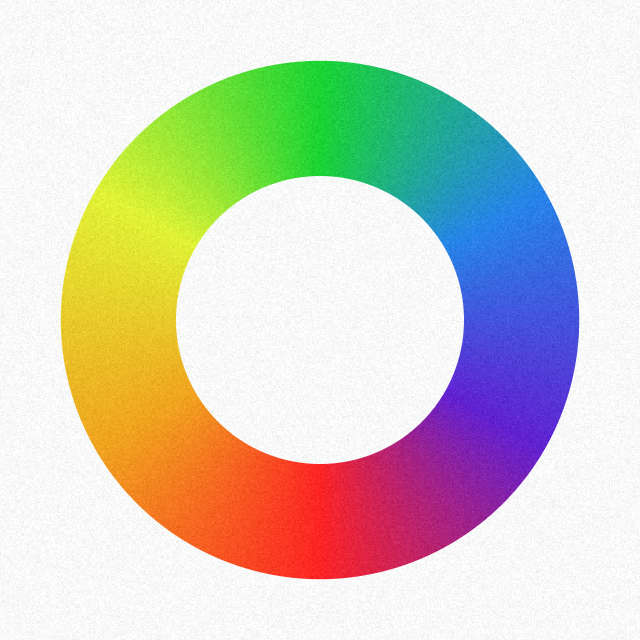
Give the GLSL for this background, as a Shadertoy shader.

```glsl
// Draws a grainy six-colour wheel as a thick ring on pale paper.

const float TAU = 6.2831853;
const float INNER_RADIUS = 0.225;
const float OUTER_RADIUS = 0.405;
const float GRAIN_CELLS = 512.0;   // grain cells across the canvas
const float GRAIN_STRENGTH = 0.09; // peak to peak
const vec3 PAPER = vec3(0.975, 0.977, 0.977);

// Ring colours, counter-clockwise from 30 degrees in steps of 60
const int STOP_COUNT = 6;
const float FIRST_STOP = 1.0 / 12.0; // in turns
const vec3 STOPS[STOP_COUNT] = vec3[STOP_COUNT](
    vec3(0.15, 0.52, 0.91),  // blue
    vec3(0.10, 0.83, 0.20),  // green
    vec3(0.88, 0.95, 0.21),  // yellow
    vec3(0.94, 0.64, 0.12),  // orange
    vec3(0.99, 0.14, 0.14),  // red
    vec3(0.38, 0.13, 0.82)   // violet
);

float hash(vec2 p) {
    vec3 q = fract(p.xyx * 0.1031);
    q += dot(q, q.yzx + 33.33);
    return fract((q.x + q.y) * q.z);
}

// Linear blend between neighbouring stops around the circle
vec3 wheelColour(vec2 p) {
    float turn = fract(atan(p.y, p.x) / TAU - FIRST_STOP);
    float position = turn * float(STOP_COUNT);
    int index = int(position) % STOP_COUNT;
    return mix(STOPS[index], STOPS[(index + 1) % STOP_COUNT], fract(position));
}

// Signed distance to a ring centred on the origin
float ringDistance(vec2 p) {
    float middle = 0.5 * (INNER_RADIUS + OUTER_RADIUS);
    float halfWidth = 0.5 * (OUTER_RADIUS - INNER_RADIUS);
    return abs(length(p) - middle) - halfWidth;
}

// Centred grain; two hashes give a softer, triangular spread
float grain(vec2 p) {
    vec2 cell = floor((p + 0.5) * GRAIN_CELLS);
    return 0.5 * (hash(cell) + hash(cell + 571.0)) - 0.5;
}

void mainImage(out vec4 fragColor, in vec2 fragCoord) {
    float scale = min(iResolution.x, iResolution.y);
    vec2 p = (fragCoord - 0.5 * iResolution.xy) / scale;

    // Ring over paper, with a one-pixel soft edge
    float coverage = clamp(0.5 - ringDistance(p) * scale, 0.0, 1.0);
    vec3 colour = mix(PAPER, wheelColour(p), coverage);

    // Film grain over everything
    colour += GRAIN_STRENGTH * grain(p);

    fragColor = vec4(clamp(colour, 0.0, 1.0), 1.0);
}
```
